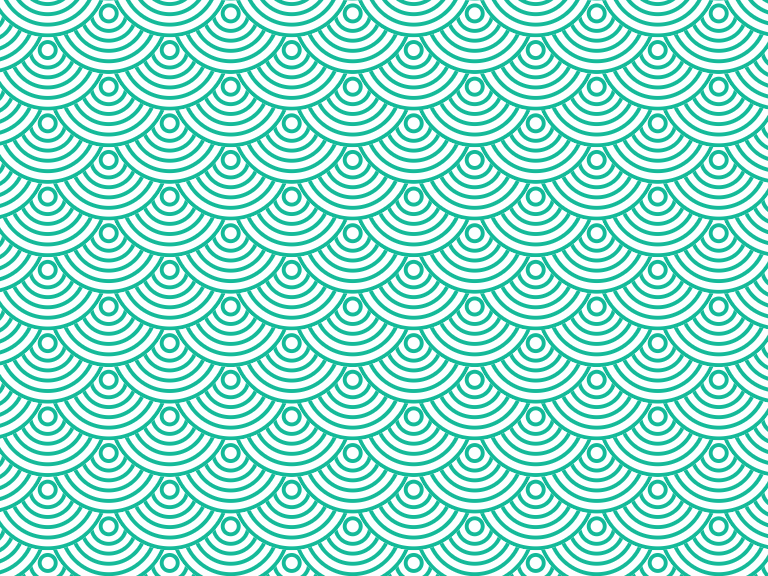
A WebGL 2 fragment shader for this pattern:

```glsl
#version 300 es
precision highp float;
// Overlapping wave scales: staggered rows of discs, each drawn as concentric
// teal rings on white. Rows are painted from low to high, so that every scale
// covers the tops of those below it. Lengths are in units of one scale width.

#define COLUMNS 6.295                 // scales across the canvas
#define ROW_PITCH 0.3003              // height from one row to the next
#define ORIGIN vec2(0.391, 0.107)     // centre of the first scale
#define RINGS 6                       // rings in a scale
#define CORE_RADIUS 0.0656            // radius of the innermost ring
#define RING_STEP 0.0765              // growth in radius per ring
#define RING_SPREAD 0.0013            // extra growth, widens the outer gaps
#define LINE_WIDTH 0.032
#define TEAL vec3(0.08, 0.73, 0.60)
#define WHITE vec3(0.99, 1.0, 1.0)

uniform vec2 u_resolution;
out vec4 fragColor;

float ringRadius(int i) {
    float n = float(i);
    return CORE_RADIUS + n * (RING_STEP + n * RING_SPREAD);
}

// Antialiased coverage of a shape from its signed distance
float coverage(float dist, float pixel) {
    return clamp(0.5 - dist / pixel, 0.0, 1.0);
}

// Vector from the nearest scale centre in a row; odd rows shift by half
vec2 fromCentre(vec2 p, float row) {
    float x = p.x - 0.5 * mod(row, 2.0);
    return vec2(fract(x + 0.5) - 0.5, p.y - row * ROW_PITCH);
}

vec3 scaleColour(float radius, float pixel) {
    float lineDist = 1.0;
    for (int i = 0; i < RINGS; i++) {
        lineDist = min(lineDist, abs(radius - ringRadius(i)) - 0.5 * LINE_WIDTH);
    }
    return mix(WHITE, TEAL, coverage(lineDist, pixel));
}

void main() {
    float pixel = COLUMNS / u_resolution.x;
    vec2 p = gl_FragCoord.xy * pixel - ORIGIN;
    float nearestRow = floor(p.y / ROW_PITCH + 0.5);
    float rim = ringRadius(RINGS - 1) + 0.5 * LINE_WIDTH;

    // Paint the rows within reach, the highest last
    vec3 colour = WHITE;
    for (int i = -2; i <= 2; i++) {
        float radius = length(fromCentre(p, nearestRow + float(i)));
        colour = mix(colour, scaleColour(radius, pixel), coverage(radius - rim, pixel));
    }
    fragColor = vec4(colour, 1.0);
}
```
